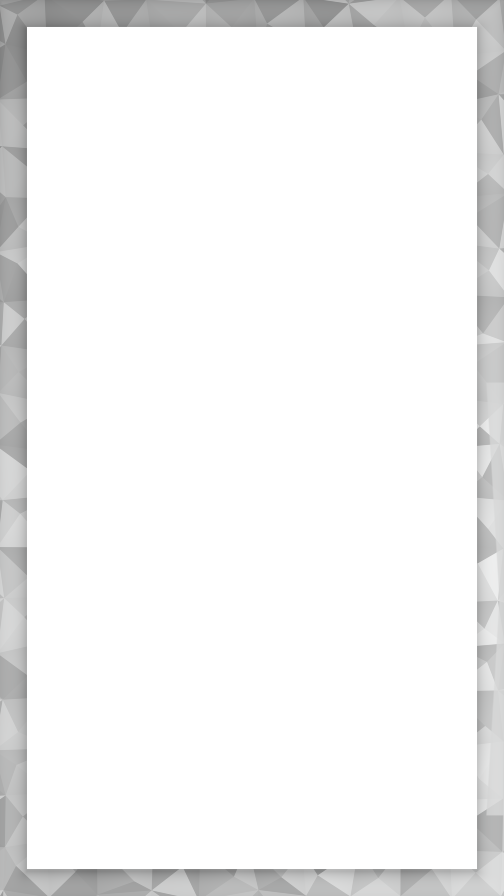
This background is drawn by a Shadertoy shader. Its source:

```glsl
// A white card with a soft shadow over a grey low-poly frame.

const vec2  GRID          = vec2(10.0, 18.0); // cells across the canvas
const float MARGIN        = 0.0533;           // frame width, in canvas widths
const float CORNER_JITTER = 0.26;
const float CENTER_JITTER = 0.42;
const float TONE_TOP      = 0.67;
const float TONE_LOW      = 0.79;
const float TONE_RIGHT    = 0.07;             // extra light on the right side
const float TONE_SPREAD   = 0.20;             // contrast between facets
const float SHADOW_DEPTH  = 0.17;
const float SHADOW_SIZE   = 0.014;
const float SHADOW_DROP   = 0.005;
const float RIM_DEPTH     = 0.07;
const float RIM_SIZE      = 0.012;
const float SLIVER_TONE   = 0.87;
const vec2  SLIVER_SPAN   = vec2(0.09, 0.573); // bottom and top, in heights
const vec2  SLIVER_EDGE   = vec2(0.965, 0.991);
const vec3  TINT          = vec3(0.997, 1.0, 1.0);
const vec3  CARD_COLOR    = vec3(1.0);

vec2 hash22(vec2 p) {
    vec3 q = fract(p.xyx * vec3(0.1031, 0.1030, 0.0973));
    q += dot(q, q.yzx + 33.33);
    return fract((q.xx + q.yz) * q.zy);
}

float boxDistance(vec2 p, vec2 halfSize) {
    vec2 d = abs(p) - halfSize;
    return length(max(d, 0.0)) + min(max(d.x, d.y), 0.0);
}

// Signed distance to the line a-b, positive on its left
float leftOf(vec2 p, vec2 a, vec2 b) {
    vec2 e = normalize(b - a);
    return e.x * (p.y - a.y) - e.y * (p.x - a.x);
}

vec2 cornerPoint(vec2 id) {
    return id + CORNER_JITTER * (hash22(id + 17.0) - 0.5);
}

// Grey of one facet, from its place on the canvas and a random offset
float facetTone(vec2 center, float random) {
    vec2 q = clamp(center / GRID, 0.0, 1.0);
    float tone = mix(TONE_LOW, TONE_TOP, smoothstep(0.5, 1.0, q.y));
    tone -= 0.04 * smoothstep(0.25, 0.0, q.y);
    tone += TONE_RIGHT * smoothstep(0.4, 1.0, q.x);
    return tone + TONE_SPREAD * (random - 0.5);
}

// Four triangles per cell, meeting at a jittered center
float lowPoly(vec2 p, float blur) {
    vec2 base = floor(p);
    float sum = 0.0, weight = 1e-4;
    for (int k = 0; k < 9; k++) {
        vec2 id = base + vec2(k % 3, k / 3) - 1.0;
        vec2 c = id + 0.5 + CENTER_JITTER * (hash22(id + 41.0) - 0.5);
        vec2 offset = vec2(0.0);
        for (int side = 0; side < 4; side++) {
            vec2 next = side == 0 ? vec2(1, 0) : side == 1 ? vec2(1)
                      : side == 2 ? vec2(0, 1) : vec2(0);
            vec2 a = cornerPoint(id + offset);
            vec2 b = cornerPoint(id + next);
            float d = min(leftOf(p, a, b), min(leftOf(p, b, c), leftOf(p, c, a)));
            float cover = smoothstep(-blur, blur, d);
            float random = hash22(id * 4.0 + float(side) * 7.0 + 83.0).x;
            // Slight shading from the center to the outer side of the facet
            float fold = 0.04 * (leftOf(p, a, b) - 0.25);
            sum += cover * (facetTone((a + b + c) / 3.0, random) + fold);
            weight += cover;
            offset = next;
        }
    }
    return sum / weight;
}

void mainImage(out vec4 fragColor, in vec2 fragCoord) {
    float pixel = 1.0 / iResolution.x;
    vec2 uv = fragCoord / iResolution.xy;
    vec2 size = vec2(1.0, iResolution.y * pixel);
    vec2 p = fragCoord * pixel;
    vec2 fromCenter = p - 0.5 * size;

    // Faceted frame
    float tone = lowPoly(uv * GRID, 0.6 * pixel * GRID.x);

    // Long pale facets along the right side
    float t = (uv.y - SLIVER_SPAN.x) / (SLIVER_SPAN.y - SLIVER_SPAN.x);
    float edge = mix(SLIVER_EDGE.x, SLIVER_EDGE.y, 1.0 - abs(2.0 * t - 1.0));
    float soft = pixel / size.y / (SLIVER_SPAN.y - SLIVER_SPAN.x);
    float sliver = smoothstep(-pixel, pixel, p.x - edge)
                 * smoothstep(-soft, soft, min(t, 1.0 - t));
    tone = mix(tone, SLIVER_TONE, 0.8 * sliver);

    // Dark rim and the shadow of the card
    vec2 cardHalf = 0.5 * size - MARGIN;
    float rim = -boxDistance(fromCenter, 0.5 * size);
    tone -= RIM_DEPTH * exp(-max(rim, 0.0) / RIM_SIZE) * mix(0.35, 1.0, uv.y);
    float shade = boxDistance(fromCenter + vec2(0.0, SHADOW_DROP), cardHalf);
    tone -= SHADOW_DEPTH * exp(-max(shade, 0.0) / SHADOW_SIZE);

    // Card
    float card = boxDistance(fromCenter, cardHalf);
    vec3 color = mix(CARD_COLOR, tone * TINT, smoothstep(-0.5 * pixel, 0.5 * pixel, card));
    fragColor = vec4(color, 1.0);
}
```
